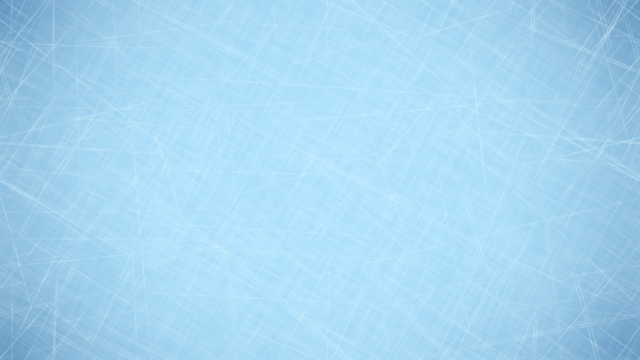
A WebGL 1 fragment shader for this texture:

```glsl
precision highp float;
uniform vec2 u_resolution;

#define SCRATCHES 340
#define SCRATCH_OPACITY 0.33
#define SCRATCH_WIDTH 0.0014
#define GRAIN_STRENGTH 0.03
#define MOTTLE_STRENGTH 0.02
#define VIGNETTE 0.94
#define ICE_COLOR vec3(0.689, 0.883, 0.988)
#define EDGE_COLOR vec3(0.515, 0.708, 0.842)
#define SCRATCH_COLOR vec3(0.86, 0.965, 0.995)

float hash(vec2 p) {
  vec3 q = fract(vec3(p.xyx) * 0.1031);
  q += dot(q, q.yzx + 33.33);
  return fract((q.x + q.y) * q.z);
}

// Whole cell index, wrapped; the half step guards against rounding
vec2 wrapCell(vec2 cell, vec2 period) {
  return floor(mod(cell + 0.5, period));
}

// Value noise that wraps after the given whole period
float wrapNoise(vec2 p, vec2 period) {
  vec2 cell = floor(p);
  vec2 f = fract(p);
  f = f * f * (3.0 - 2.0 * f);
  vec2 a = wrapCell(cell, period);
  vec2 b = wrapCell(cell + 1.0, period);
  return mix(mix(hash(a), hash(vec2(b.x, a.y)), f.x),
             mix(hash(vec2(a.x, b.y)), hash(b), f.x), f.y);
}

// Four direction families, each with some spread
float scratchAngle(float pick, float spread) {
  float angle = -0.58;
  if (pick < 0.40) angle = 1.03;
  else if (pick < 0.55) angle = 0.10;
  else if (pick < 0.67) angle = 1.72;
  return angle + (spread - 0.5) * 0.42;
}

// One thin, slightly bent and uneven scratch on the wrapped canvas
float scratch(vec2 p, vec2 size, float id, float pixel) {
  vec2 center = vec2(hash(vec2(id, 1.7)), hash(vec2(id, 5.3))) * size;
  float angle = scratchAngle(hash(vec2(id, 9.1)), hash(vec2(id, 13.9)));
  vec2 dir = vec2(cos(angle), sin(angle));
  vec2 d = mod(p - center + 0.5 * size, size) - 0.5 * size;

  vec2 limit = 0.46 * size / max(abs(dir), vec2(0.001));
  float reach = min(limit.x, limit.y) * mix(0.25, 0.95, hash(vec2(id, 17.2)));
  float along = dot(d, dir) / reach;
  float bend = (hash(vec2(id, 21.4)) - 0.5) * 0.025;
  float across = abs(dot(d, vec2(-dir.y, dir.x)) - bend * along * along);

  // Some scratches are doubled by a narrow gap
  float gap = max(0.0, hash(vec2(id, 25.8)) - 0.7) * 0.016;
  float halfWidth = SCRATCH_WIDTH * mix(0.3, 1.2, hash(vec2(id, 29.6)));
  float line = 1.0 - smoothstep(0.0, halfWidth + pixel, abs(across - gap));
  float ends = 1.0 - smoothstep(0.3, 1.0, abs(along));
  float wear = 0.75 + 0.25 * sin(reach * along * 45.0 + id * 2.4);
  float strength = hash(vec2(id, 33.1));
  return line * ends * wear * mix(0.25, 1.0, strength * strength);
}

// Faint hatching along the two main directions
float hatching(vec2 uv) {
  float rising = wrapNoise(vec2(14.0 * (uv.x + uv.y),
                                64.0 * (uv.y - 3.0 * uv.x)), vec2(14.0, 64.0));
  float falling = wrapNoise(vec2(10.0 * (2.0 * uv.x - uv.y),
                                 110.0 * (uv.x + uv.y)), vec2(10.0, 110.0));
  return rising + falling - 1.0;
}

void main() {
  vec2 uv = gl_FragCoord.xy / u_resolution;
  vec2 size = vec2(u_resolution.x / u_resolution.y, 1.0);
  float pixel = 1.0 / u_resolution.y;

  // Ice darkening outwards, levelling off so that the edges join smoothly
  vec2 c = abs(2.0 * uv - 1.0);
  c -= pow(c, vec2(16.0)) / 16.0;
  float radius2 = c.x * c.x + 0.45 * c.y * c.y;
  vec3 color = mix(ICE_COLOR, EDGE_COLOR, VIGNETTE * radius2 * radius2);

  // Broad mottling and fine grain
  float mottle = wrapNoise(uv * vec2(7.0, 4.0), vec2(7.0, 4.0))
               + 0.5 * wrapNoise(uv * vec2(16.0, 9.0), vec2(16.0, 9.0)) - 0.75;
  color += vec3(1.0, 0.7, 0.4)
         * (MOTTLE_STRENGTH * mottle + GRAIN_STRENGTH * hatching(uv));

  // Scratches layer up where they cross
  float clear = 1.0;
  for (int i = 0; i < SCRATCHES; i++) {
    clear *= 1.0 - SCRATCH_OPACITY * scratch(uv * size, size, float(i) + 0.5, pixel);
  }
  color = mix(SCRATCH_COLOR, color, clear);

  gl_FragColor = vec4(clamp(color, 0.0, 1.0), 1.0);
}
```
